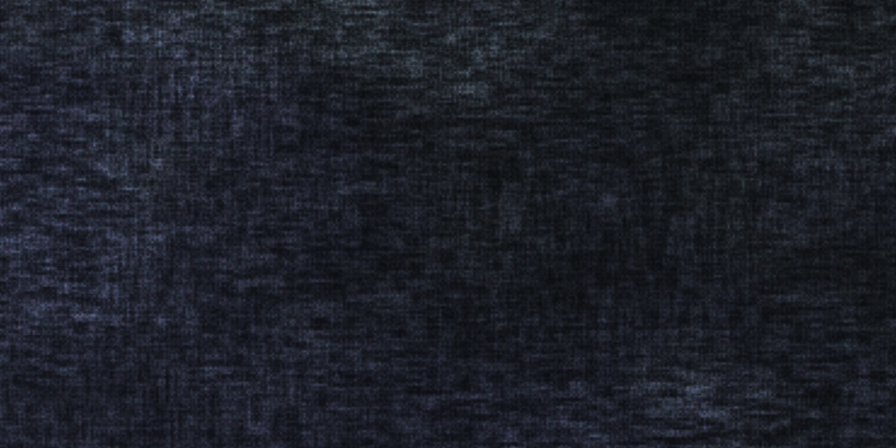
A WebGL 2 fragment shader for this texture:

```glsl
#version 300 es
precision highp float;
// Dark blue-black painted canvas: cloudy paint, dry brush streaks and a fine woven grain.

uniform vec2 u_resolution;
out vec4 fragColor;

float hash(vec2 cell) {
    vec3 q = fract(vec3(cell.xyx) * vec3(0.1031, 0.1030, 0.0973));
    q += dot(q, q.yzx + 33.33);
    return fract((q.x + q.y) * q.z);
}

// Smooth value noise, centred on zero.
float noise(vec2 p) {
    vec2 cell = floor(p), f = fract(p);
    f = f * f * (3.0 - 2.0 * f);
    float low = mix(hash(cell), hash(cell + vec2(1, 0)), f.x);
    float high = mix(hash(cell + vec2(0, 1)), hash(cell + vec2(1, 1)), f.x);
    return mix(low, high, f.y) - 0.5;
}

float fbm(vec2 p) {
    float sum = 0.0, amplitude = 0.5;
    for (int i = 0; i < 5; i++) {
        sum += amplitude * noise(p);
        p = mat2(0.8, -0.6, 0.6, 0.8) * p * 2.03 + 17.3;
        amplitude *= 0.52;
    }
    return sum;
}

// Crossed threads, each with its own uneven thickness.
float weave(vec2 p, float brushed) {
    vec2 bent = p + 0.004 * vec2(noise(p * 7.0), noise(p * 7.0 + 41.0));
    float weft = noise(bent * vec2(28.0, 112.0) + 5.0);
    float warp = noise(bent * vec2(112.0, 24.0) + 71.0);
    float grain = noise(p * 185.0 + 23.0);
    vec2 thread = sin(bent * 6.2832 * vec2(96.0, 92.0));
    return weft * mix(0.55, 0.95, brushed) + warp * mix(0.7, 0.3, brushed)
         + grain * 0.65 + 0.05 * (thread.x + thread.y);
}

void main() {
    vec2 p = gl_FragCoord.xy / u_resolution.y;
    float across = gl_FragCoord.x / u_resolution.x;

    // Broad clouds of paint, lighter toward both sides.
    vec2 drift = vec2(fbm(p * 2.0 + 9.0), fbm(p * 2.0 + 31.0));
    float clouds = fbm(p * vec2(2.3, 3.6) + drift * 0.9 + 3.7);
    float sides = 0.20 * smoothstep(0.5, 0.0, across)
                + 0.12 * smoothstep(0.8, 1.0, across) * smoothstep(0.3, 0.9, p.y);
    float paint = clouds * 0.95 + sides - 0.07;

    // Horizontal brush marks, stronger in some patches.
    float brushed = smoothstep(-0.15, 0.2, fbm(p * 2.6 + 57.0) + 0.2 * abs(across - 0.5));
    float slope = p.y + 0.03 * sin(p.x * 2.5);
    float streaks = noise(vec2(p.x * 5.0, slope * 55.0))
                  + 0.7 * noise(vec2(p.x * 13.0, slope * 95.0) + 13.0);
    paint += streaks * mix(0.08, 0.26, brushed);

    // Threads catch more light where the paint is thin.
    float threads = weave(p, brushed) * (0.95 + 0.5 * clouds);
    float glint = smoothstep(0.3, 0.48, noise(p * vec2(70.0, 130.0) + 89.0))
                * smoothstep(-0.1, 0.25, clouds);
    float light = 0.124 * exp(paint + threads) + 0.045 * glint;

    // Blue at the left and low down, greyer toward the upper right.
    float grey = smoothstep(-0.35, 0.45, 0.5 * (across - 0.5) + 0.35 * (p.y - 0.5)
               + fbm(p * 3.0 + 77.0) + 0.3 * noise(p * 90.0 + 7.0));
    vec3 tint = mix(vec3(0.91, 0.99, 1.34), vec3(0.88, 1.01, 1.15), grey);
    tint += 0.13 * vec3(1.0, -0.3, 0.2) * noise(p * 120.0 + 151.0);

    fragColor = vec4(clamp(light * tint, 0.0, 1.0), 1.0);
}
```
